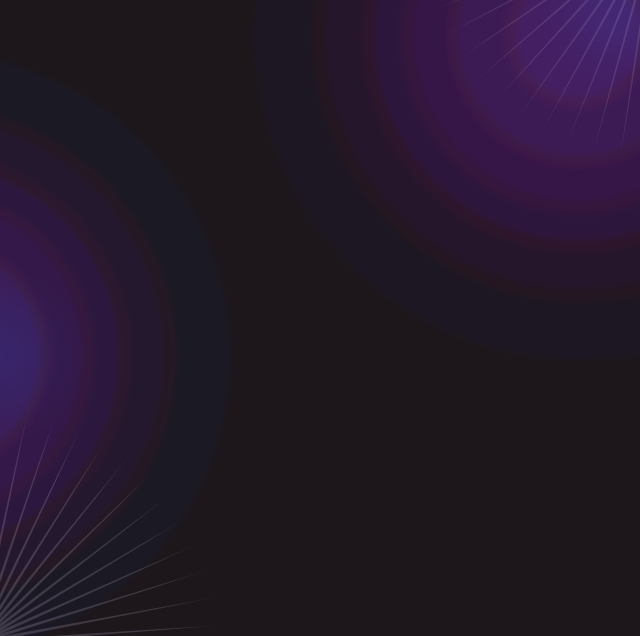
Write a WebGL 1 fragment shader that draws this background.

```glsl
precision highp float;
// Dark backdrop with two stepped violet glows, at the upper right and the left edge,
// and two fans of thin tapering rays spreading from just outside opposite corners.
// Glows are soft-edged rings by distance; rays repeat by angle around each fan origin.

uniform vec2 u_resolution;

#define BASE_COLOR vec3(0.114, 0.090, 0.106)
#define RAY_COLOR vec3(0.80, 0.74, 0.86)
#define RING_SOFTNESS 0.018
#define CHANNEL_LAG vec3(0.0, 0.015, 0.04)
#define RAY_SPACING 0.1173
#define RAY_LENGTH 0.412
#define RAY_HALF_WIDTH 0.0027

// Blends one ring in; green and blue start slightly further inside than red.
vec3 ring(vec3 color, vec3 ringColor, float dist, float edge) {
  vec3 inside = edge - CHANNEL_LAG * step(edge, 0.9) - dist;
  return mix(color, ringColor, smoothstep(-RING_SOFTNESS, RING_SOFTNESS, inside));
}

// Nested rings, from the dim outer band to the bright violet centre.
vec3 glow(vec3 color, vec2 p, vec2 center, float radius, vec3 tint) {
  float d = length(p - center) / radius;
  color = ring(color, vec3(0.110, 0.090, 0.135) * tint, d, 1.00);
  color = ring(color, vec3(0.146, 0.088, 0.172) * tint, d, 0.82);
  color = ring(color, vec3(0.175, 0.088, 0.235) * tint, d, 0.67);
  color = ring(color, vec3(0.208, 0.088, 0.278) * tint, d, 0.55);
  color = ring(color, vec3(0.236, 0.106, 0.330) * tint, d, 0.41);
  return ring(color, vec3(0.268, 0.120, 0.385) * tint, d, 0.23);
}

// Soft circular highlight, 1 at the centre and 0 at the radius.
float highlight(vec2 p, vec2 center, float radius) {
  return 1.0 - smoothstep(0.0, radius, length(p - center));
}

// Coverage of rays around the origin, narrowing and fading toward their tips.
float rayFan(vec2 q, float phase, float pixel) {
  float r = length(q);
  float turn = (atan(q.y, q.x) - phase) / RAY_SPACING;
  float offset = r * abs(fract(turn + 0.5) - 0.5) * RAY_SPACING;
  float taper = clamp(1.0 - r / RAY_LENGTH, 0.0, 1.0);
  float halfWidth = RAY_HALF_WIDTH * taper;
  float coverage = clamp((halfWidth - offset) / pixel + 0.5, 0.0, 1.0);
  return coverage * min(1.0, 2.0 * halfWidth / pixel) * smoothstep(0.0, 0.25, taper);
}

void main() {
  // Units of canvas height; the right-hand parts follow the right edge.
  float pixel = 1.0 / u_resolution.y;
  vec2 p = gl_FragCoord.xy * pixel;
  float right = u_resolution.x * pixel;

  // Glows
  vec3 color = BASE_COLOR;
  color = glow(color, p, vec2(-0.113, 0.442), 0.476, vec3(0.98, 1.08, 1.04));
  color = glow(color, p, vec2(right - 0.096, 0.944), 0.510, vec3(1.0));

  // Bluer cores
  color += vec3(-0.01, 0.03, 0.07) * highlight(p, vec2(0.0, 0.442), 0.15);
  color += vec3(0.0, 0.035, 0.07) * highlight(p, vec2(right - 0.037, 0.98), 0.13);

  // Ray fans
  float lowerRays = rayFan(p - vec2(-0.034, -0.010), 0.070, pixel);
  float upperRays = rayFan(vec2(right + 0.025, 1.118) - p, 0.363, pixel);
  color = mix(color, RAY_COLOR, 0.20 * lowerRays + 0.15 * upperRays);

  gl_FragColor = vec4(color, 1.0);
}
```
